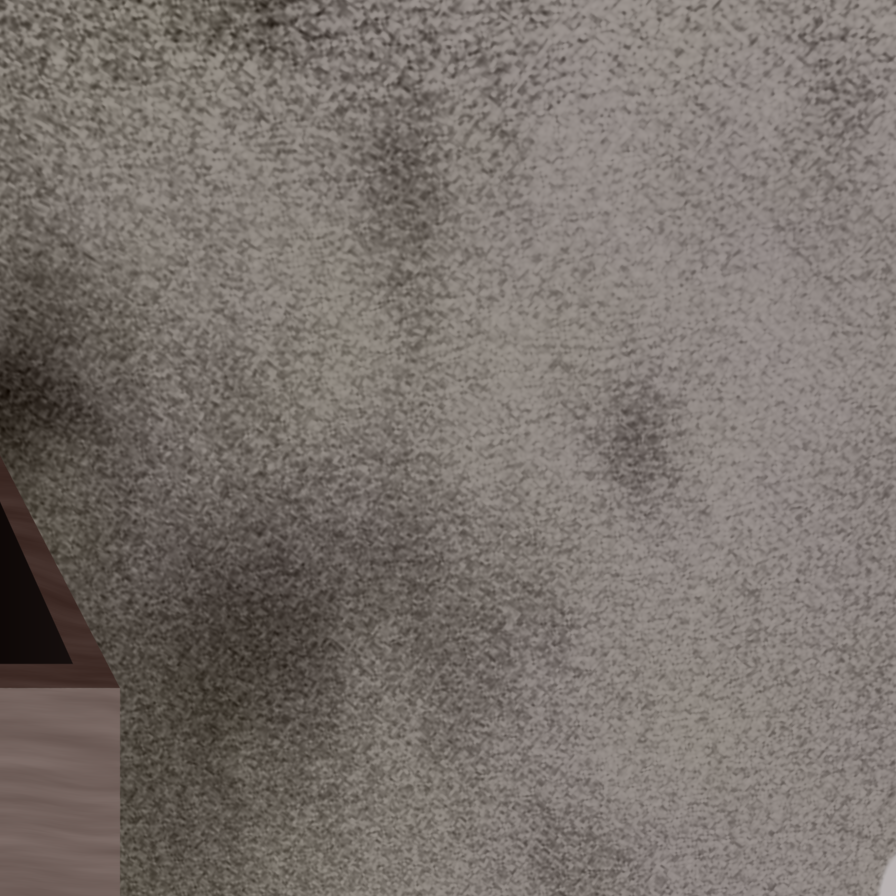
A Shadertoy shader for this texture:

```glsl
const float PILE_DENSITY = 330.0;    // tufts across the near edge
const float PILE_PERSPECTIVE = 110.0; // tufts lost towards the far edge
const float PILE_CONTRAST = 0.30;
const float FAR_CONTRAST = 0.20;
const float STAIN_RAGGEDNESS = 0.09;
const float MOTTLE = 0.17;
const float SHADE_LEFT = 0.46;
const float SHADE_RIGHT = 0.535;
const float HIGHLIGHT_KNEE = 0.50;
const float HIGHLIGHT_RANGE = 0.14;
const vec3 WARM_TINT = vec3(0.028, 0.0, -0.024);
const vec3 HUE_DRIFT = vec3(0.0, 0.008, -0.022);
const vec3 WOOD_FRONT = vec3(0.45, 0.385, 0.365);
const vec3 WOOD_RIM = vec3(0.25, 0.175, 0.155);
const vec3 BOX_INSIDE = vec3(0.055, 0.03, 0.025);
const vec3 PALE_CORNER = vec3(0.72, 0.70, 0.70);

float hash(vec2 p) {
    return fract(sin(dot(p, vec2(127.1, 311.7))) * 43758.5453);
}

float noise(vec2 p) {
    vec2 i = floor(p), f = fract(p);
    f = f * f * (3.0 - 2.0 * f);
    return mix(mix(hash(i), hash(i + vec2(1, 0)), f.x),
               mix(hash(i + vec2(0, 1)), hash(i + vec2(1, 1)), f.x), f.y);
}

float fbm(vec2 p) {
    float sum = 0.0, weight = 0.5;
    for (int i = 0; i < 5; i++) {
        sum += weight * noise(p);
        p = mat2(1.6, 1.2, -1.2, 1.6) * p + 7.3;
        weight *= 0.5;
    }
    return sum;
}

float stain(vec2 p, vec2 centre, vec2 radius) {
    vec2 d = (p - centre) / radius;
    return exp(-dot(d, d));
}

// Broad worn and shadowed areas, without the pile
float carpetShade(vec2 uv) {
    vec2 ragged = vec2(fbm(uv * 9.0), fbm(uv * 9.0 + 31.0)) - 0.48;
    vec2 p = uv + STAIN_RAGGEDNESS * ragged;
    float shade = mix(SHADE_LEFT, SHADE_RIGHT, smoothstep(0.0, 0.65, uv.x));
    shade -= 0.19 * stain(p, vec2(0.17, 0.24), vec2(0.24, 0.30));
    shade -= 0.10 * stain(p, vec2(0.31, 0.34), vec2(0.12, 0.14));
    shade -= 0.24 * stain(p, vec2(0.00, 0.55), vec2(0.11, 0.08));
    shade -= 0.11 * stain(p, vec2(0.06, 0.68), vec2(0.08, 0.07));
    shade -= 0.14 * stain(p, vec2(0.54, 0.28), vec2(0.12, 0.19));
    shade -= 0.14 * stain(p, vec2(0.71, 0.51), vec2(0.06, 0.08));
    shade -= 0.09 * stain(p, vec2(0.44, 0.74), vec2(0.05, 0.28));
    shade -= 0.17 * stain(p, vec2(0.26, 0.99), vec2(0.09, 0.05));
    shade -= 0.10 * stain(p, vec2(0.92, 0.84), vec2(0.05, 0.14));
    shade -= 0.06 * stain(p, vec2(0.62, 0.04), vec2(0.08, 0.06));
    shade += MOTTLE * (fbm(uv * vec2(9.0, 5.0) + 4.0) - 0.48);
    return shade;
}

// Fine tufts, lit from one side, larger towards the top
float pile(vec2 uv) {
    vec2 q = vec2((uv.x - 0.5) * (PILE_DENSITY - PILE_PERSPECTIVE * uv.y),
                  uv.y * (PILE_DENSITY - 0.5 * PILE_PERSPECTIVE * uv.y));
    q = mat2(0.8, 0.6, -0.6, 0.8) * q;
    q += 0.7 * vec2(noise(q * 0.3), noise(q * 0.3 + 19.0));
    float tuft = noise(q) - 0.5;
    float clump = noise(q * 0.5 + 53.0) - 0.5;
    float relief = noise(q * 0.8 + 11.0) - noise(q * 0.8 + vec2(11.6, 10.4));
    return 0.6 * tuft + 0.3 * clump + 0.35 * relief;
}

vec3 carpet(vec2 uv) {
    float shade = carpetShade(uv);
    float contrast = PILE_CONTRAST + FAR_CONTRAST * smoothstep(0.75, 1.0, uv.y);
    shade += pile(uv) * contrast * mix(0.75, 1.0, smoothstep(0.2, 0.45, shade));
    float excess = max(shade - HIGHLIGHT_KNEE, 0.0);
    shade = min(shade, HIGHLIGHT_KNEE) + excess / (1.0 + excess / HIGHLIGHT_RANGE);
    float hueDrift = fbm(uv * 5.0 + 71.0) - 0.48 + 0.6 * (0.4 - uv.x);
    return vec3(shade) + WARM_TINT + hueDrift * HUE_DRIFT;
}

float below(float value, float limit, float soft) {
    return 1.0 - smoothstep(limit - soft, limit + soft, value);
}

// Open wooden box: rim, hollow and front panel
vec3 addBox(vec3 col, vec2 uv, float soft) {
    float streak = fbm(vec2(uv.x * 7.0, uv.y * 75.0 + 3.0 * noise(uv * 9.0))) - 0.48;
    float rim = below(uv.x, (0.492 - uv.y) * 0.515, soft);
    float hollow = below(uv.x, (0.44 - uv.y) * 0.45, soft) * below(-uv.y, -0.259, soft);
    float front = below(uv.x, 0.134, soft) * below(uv.y, 0.232, soft);
    col = mix(col, WOOD_RIM + 0.12 * streak, rim * below(-uv.y, -0.232, soft));
    col = mix(col, BOX_INSIDE + 0.35 * uv.x, hollow);
    return mix(col, WOOD_FRONT + 0.13 * streak, front);
}

void mainImage(out vec4 fragColor, in vec2 fragCoord) {
    vec2 uv = fragCoord / iResolution.xy;
    float soft = 1.0 / iResolution.y;
    vec3 col = addBox(carpet(uv), uv, soft);
    float corner = below(length((uv - vec2(1.02, -0.01)) * vec2(1.0, 0.6)), 0.04, 0.004);
    col = mix(col, PALE_CORNER, corner);
    fragColor = vec4(clamp(col, 0.0, 1.0), 1.0);
}
```
